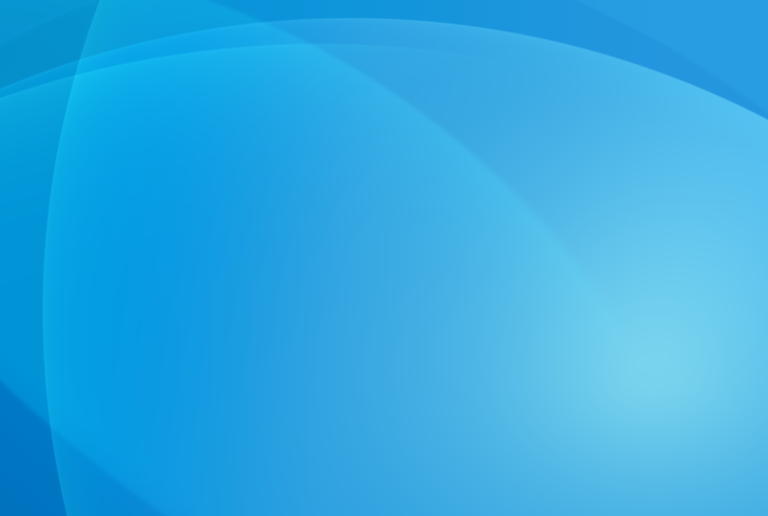
Give the GLSL for this background, as a WebGL 2 fragment shader.

```glsl
#version 300 es
precision highp float;
// Soft blue background of large overlapping translucent discs with a pale glow at the right.
uniform vec2 u_resolution;
out vec4 fragColor;

// Distance inside a disc: positive within, negative outside.
float depth(vec2 p, vec2 center, float radius) {
    return radius - length(p - center);
}

// Antialiased coverage of an edge with the given softness.
float cover(float d, float softness) {
    float w = softness + 0.8 / u_resolution.y;
    return smoothstep(-w, w, d);
}

// Light that starts at a disc edge and fades inwards.
float rim(float d, float reach) {
    return cover(d, 0.001) * exp(-max(d, 0.0) / reach);
}

void main() {
    vec2 p = gl_FragCoord.xy / u_resolution * vec2(1.49, 1.0);

    // Signed depths of the large discs
    float leftDisc = depth(p, vec2(1.778, 0.397), 1.695);
    float domeOuter = depth(p, vec2(0.681, -0.796), 1.761);
    float domeInner = depth(p, vec2(0.623, -0.982), 1.897);
    float diagonal = depth(p, vec2(-0.099, -0.461), 1.544);
    float lowerDisc = depth(p, vec2(1.879, 2.235), 2.724);
    float cornerDisc = depth(p, vec2(0.588, -0.097), 1.17);
    float upperRight = depth(p, vec2(0.329, -0.78), 1.946);

    // Body: blue with a pale glow, turning to pure azure on the left
    vec2 g = p - vec2(1.26, 0.27);
    g.y *= g.y < 0.0 ? 1.35 : 0.95;
    float glow = exp(-2.3 * (sqrt(dot(g, g) + 0.015) - 0.122));
    vec3 body = mix(vec3(0.10, 0.575, 0.865), vec3(0.45, 0.81, 0.92), glow);
    vec2 q = p - vec2(1.49, 0.64);
    body += vec3(0.07, 0.06, 0.04) * exp(-7.0 * dot(q, q));
    float azure = 1.0 - smoothstep(0.15, 0.72, p.x - 0.15 * (p.y - 0.4));
    body = mix(body, vec3(0.01, 0.60, 0.89), azure);

    // Cyan light below the dome edges
    float westward = 1.0 - smoothstep(0.3, 1.1, p.x);
    body += vec3(0.03, 0.06, 0.02) * rim(domeInner, 0.12) * westward;
    body += vec3(0.03, 0.045, 0.025) * rim(domeOuter, 0.06) * (1.0 - 0.6 * westward);

    // Sky above the dome
    vec3 sky = mix(vec3(0.03, 0.58, 0.85), vec3(0.14, 0.59, 0.87), smoothstep(0.3, 1.4, p.x));
    sky += vec3(0.02, 0.025, 0.015) * (1.0 - cover(upperRight, 0.004));
    sky -= vec3(0.01, 0.015, 0.02) * rim(cornerDisc, 0.12) * (1.0 - smoothstep(0.15, 0.3, p.x));
    vec3 color = mix(sky, body, cover(domeOuter, 0.001));

    // Broad diagonal sheet, softening and fading towards its lower end
    float lower = 1.0 - smoothstep(0.4, 0.85, p.y);
    float sheet = cover(diagonal, 0.005 + 0.012 * lower) * smoothstep(0.22, 0.75, p.y);
    color += vec3(0.015, 0.055, 0.03) * sheet * exp(-max(diagonal, 0.0) / 0.17);

    // Left disc: luminous inner rim, shaded outside
    float outsideLeft = 1.0 - cover(leftDisc, 0.001);
    color += vec3(0.015, 0.055, 0.0) * rim(leftDisc, 0.07);
    color -= vec3(0.01, 0.025, 0.05) * outsideLeft;

    // Deep blue corner at the lower left, with a softer edge ahead of it
    float deep = 1.0 - cover(lowerDisc, 0.006);
    float veil = 1.0 - smoothstep(-0.02, 0.06, lowerDisc);
    color -= vec3(0.0, 0.025, 0.015) * veil;
    color -= vec3(0.01, 0.045 + 0.03 * outsideLeft, 0.03 + 0.02 * outsideLeft) * deep;
    color -= vec3(0.0, 0.15, 0.15) * deep * max(-lowerDisc, 0.0);

    // Fine highlights on the crisp edges
    color += vec3(0.02, 0.025, 0.02) * rim(leftDisc, 0.004);
    color += vec3(0.03, 0.035, 0.02) * rim(domeOuter, 0.005) * (1.0 - smoothstep(0.8, 1.3, p.x));
    color += vec3(0.015, 0.02, 0.015) * rim(domeInner, 0.005) * westward;
    color += vec3(0.01, 0.03, 0.03) * rim(cornerDisc, 0.004) * outsideLeft;

    fragColor = vec4(clamp(color, 0.0, 1.0), 1.0);
}
```
